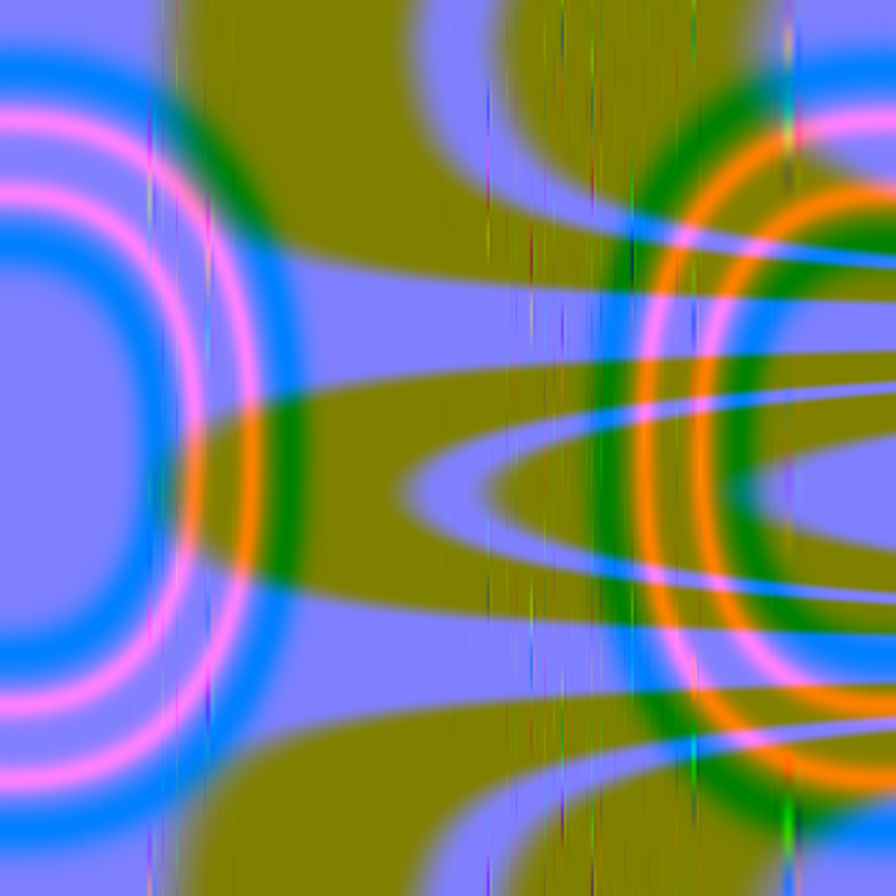
Reproduce this background procedurally as a Shadertoy shader.

```glsl
// Two channels drawn as independent fields: red holds double superellipse rings
// centred on the left and right edges, blue holds nested curved bands opening
// to the right. Green stays at mid level; thin vertical streaks disturb all three.

const float TAU = 6.2831853;
const float MID_LEVEL = 0.5;

float bump(float x, float width) {
    float s = x / width;
    return exp(-s * s);
}

// Distance from a centre on a canvas that repeats every unit.
float wrappedDistance(float x, float centre) {
    return abs(fract(x - centre + 0.5) - 0.5);
}

float superellipse(vec2 p, vec2 radii, float power) {
    vec2 s = pow(p / radii, vec2(power));
    return pow(s.x + s.y, 1.0 / power);
}

// Two bright rings with a dark halo on either side of the pair.
float ringLevel(vec2 uv, vec2 centre, vec2 radii) {
    vec2 p = vec2(wrappedDistance(uv.x, centre.x), abs(uv.y - centre.y));
    float t = abs(superellipse(p, radii, 2.4) - 0.8875);
    return MID_LEVEL + 0.5 * bump(t - 0.1125, 0.046) - 0.5 * bump(t - 0.265, 0.08);
}

// Zero along two horizontal valleys, rising to one on the crests between them.
float ridge(float y, float crest, float halfGap) {
    float d = wrappedDistance(y, crest) - halfGap;
    return d < 0.0 ? sin(0.25 * TAU * -d / halfGap) : tanh(d / 0.12);
}

float bandLevel(vec2 uv) {
    float phase = pow(uv.x, 0.9) * ridge(uv.y, 0.450, 0.185);
    float t = abs(phase - 0.537);
    return 1.0 - smoothstep(0.012, 0.078, t) + smoothstep(0.265, 0.36, t);
}

float hash(float n) {
    return fract(sin(n * 12.9898) * 43758.547);
}

// Colour offset that drifts along a streak, from layered sines.
vec3 streakTint(float y, float seed) {
    vec3 shift = vec3(0.0, 2.1, 4.2) + seed * 2.4;
    return 0.6 * sin(y * 23.0 + shift) + 0.4 * sin(y * 57.0 + shift.zxy * 1.7);
}

// A narrow line with a fainter companion, fading out along its length.
vec3 streak(vec2 uv, float x, float width, float seed) {
    float line = bump(uv.x - x, width) - 0.5 * bump(uv.x - x - 1.8 * width, 0.7 * width);
    float dashes = smoothstep(-0.3, 0.7, sin(uv.y * 15.0 + seed * 1.9));
    float reach = smoothstep(0.07, 0.2, abs(uv.y - 0.47));
    return line * dashes * mix(0.3, 1.0, reach) * streakTint(uv.y, seed);
}

// Faint hairlines, one random column per cell.
vec3 hairlines(vec2 uv, float columns) {
    float cell = floor(uv.x * columns);
    float seed = hash(cell + 3.0);
    float offset = fract(uv.x * columns) - 0.5;
    float strength = smoothstep(0.6, 1.0, seed) * bump(offset, 0.25);
    float region = bump(uv.x - 0.68, 0.14) + bump(uv.x - 0.2, 0.06);
    return 0.13 * strength * region * streakTint(uv.y, seed * 40.0);
}

void mainImage(out vec4 fragColor, in vec2 fragCoord) {
    vec2 uv = fragCoord / iResolution.xy;

    vec3 color = vec3(ringLevel(uv, vec2(0.0, 0.498), vec2(0.281, 0.3685)),
                      MID_LEVEL,
                      bandLevel(uv));

    // Right cluster: spacing widens away from its middle.
    for (int i = -3; i <= 3; i++) {
        float k = float(i);
        float x = 0.661 + k * (0.0369 + k * (0.0057 + k * 0.0021));
        float width = 0.0018 + 0.0045 * smoothstep(1.5, 3.0, k);
        color += 0.33 * streak(uv, x, width, k + 4.0);
    }

    // Left pair.
    for (int i = 0; i < 2; i++) {
        float k = float(i);
        color += 0.3 * streak(uv, 0.167 + 0.065 * k, 0.003, k + 11.0);
    }

    color += hairlines(uv, 190.0);
    fragColor = vec4(clamp(color, 0.0, 1.0), 1.0);
}
```
